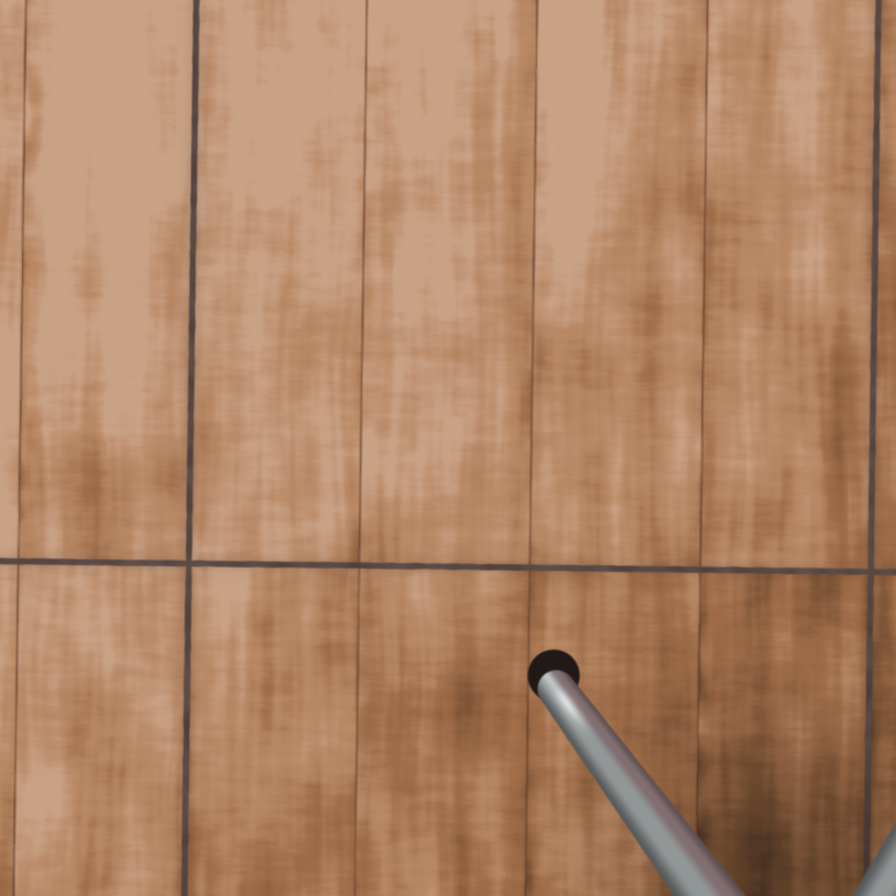
Give the GLSL for this texture, as a three.js fragment shader.

```glsl
#define PLANK_W 0.1903
#define PLANKS_PER_TILE 4.0
#define TILE_H 0.765
#define ORIGIN vec2(0.2057, 0.3737)
#define SKEW vec2(0.0135, -0.0122)
#define GROUT_HALF 0.0034
#define SEAM_HALF 0.0013
#define EDGE 0.0018
#define GRAIN 0.30
#define BLOTCH 0.32
#define PLANK_VARIATION 0.16

varying vec2 vUv;

vec2 hash2(vec2 p) {
  p = vec2(dot(p, vec2(127.1, 311.7)), dot(p, vec2(269.5, 183.3)));
  return fract(sin(p) * 43758.5);
}

float gradientNoise(vec2 p) {
  vec2 i = floor(p), f = fract(p);
  vec2 u = f * f * f * (f * (f * 6.0 - 15.0) + 10.0);
  vec2 e = vec2(0.0, 1.0);
  float a = dot(hash2(i) * 2.0 - 1.0, f);
  float b = dot(hash2(i + e.yx) * 2.0 - 1.0, f - e.yx);
  float c = dot(hash2(i + e) * 2.0 - 1.0, f - e);
  float d = dot(hash2(i + e.yy) * 2.0 - 1.0, f - e.yy);
  return mix(mix(a, b, u.x), mix(c, d, u.x), u.y);
}

float fbm(vec2 p) {
  float sum = 0.0, amp = 1.0;
  for (int k = 0; k < 4; k++) {
    sum += amp * gradientNoise(p);
    p = p * 2.03 + 7.3;
    amp *= 0.55;
  }
  return sum;
}

// Tone 0..1 to wood colour, dark to light
vec3 woodRamp(float t) {
  vec3 c = mix(vec3(0.36, 0.25, 0.18), vec3(0.49, 0.33, 0.21), smoothstep(-0.1, 0.17, t));
  c = mix(c, vec3(0.62, 0.42, 0.28), smoothstep(0.14, 0.42, t));
  c = mix(c, vec3(0.72, 0.53, 0.39), smoothstep(0.38, 0.66, t));
  return mix(c, vec3(0.79, 0.635, 0.525), smoothstep(0.62, 0.92, t));
}

float stroke(float d, float halfWidth) {
  return 1.0 - smoothstep(halfWidth - EDGE, halfWidth + EDGE, d);
}

// Tapered metal tube from a to b, shaded across its width
vec4 metalTube(vec2 p, vec2 a, vec2 b, float ra, float rb) {
  vec2 axis = b - a;
  float h = clamp(dot(p - a, axis) / dot(axis, axis), 0.0, 1.0);
  float r = mix(ra, rb, h);
  float side = dot(p - a, normalize(vec2(-axis.y, axis.x))) / r;
  vec3 c = mix(vec3(0.34, 0.35, 0.35), vec3(0.57, 0.59, 0.59), smoothstep(-1.0, -0.3, side));
  c = mix(c, vec3(0.50, 0.43, 0.44), smoothstep(0.0, 0.5, side));
  c = mix(c, vec3(0.37, 0.31, 0.31), smoothstep(0.6, 1.0, side));
  c += 0.28 * exp(-10.0 * side * side - 130.0 * (h - 0.06) * (h - 0.06));
  return vec4(c, stroke(length(p - a - axis * h), r));
}

void main() {
  vec2 p = vUv;

  // Slightly skewed tile grid, each tile split into planks
  vec2 q = p - ORIGIN - SKEW * p.yx;
  float column = q.x / PLANK_W;
  vec2 plank = vec2(floor(column), floor(q.y / TILE_H));
  vec2 seed = hash2(plank + 3.7);
  vec2 g = q + seed * 19.0;

  // Wood tone: room light, plank shade, grain and stains
  float warp = 0.012 * gradientNoise(g * vec2(6.0, 5.0));
  vec2 w = g + vec2(warp, 0.0);
  float light = 0.66 - 0.42 * (p.x - 0.5) + 0.36 * (p.y - 0.5);
  float tone = light + PLANK_VARIATION * (seed.x - 0.5);
  tone += GRAIN * fbm(w * vec2(20.0, 1.6));
  tone += 0.13 * gradientNoise(w * vec2(95.0, 7.0));
  tone += BLOTCH * fbm(g * vec2(8.0, 6.0));
  tone += 0.10 * fbm(g * vec2(22.0, 85.0));

  // Ragged dark wear beside the plank joints
  float fromLeft = fract(column) * PLANK_W;
  float fromRight = PLANK_W - fromLeft;
  float ragged = 0.5 + 1.4 * gradientNoise(g * vec2(45.0, 24.0));
  tone -= 0.55 * seed.y * ragged * exp(-fromLeft / 0.012);
  tone -= 0.30 * seed.x * ragged * exp(-fromRight / 0.009);
  vec3 color = woodRamp(tone);

  // Fine joints between planks
  float joint = min(fromLeft, fromRight);
  float jointFade = 0.55 + 0.5 * gradientNoise(vec2(floor(column + 0.5) * 5.3, q.y * 13.0));
  color = mix(color, vec3(0.37, 0.24, 0.17), jointFade * stroke(joint, SEAM_HALF));

  // Grout lines around whole tiles
  vec2 tileSize = vec2(PLANK_W * PLANKS_PER_TILE, TILE_H);
  vec2 toGrout = abs(fract(q / tileSize + 0.5) - 0.5) * tileSize;
  float groutDistance = min(toGrout.x, toGrout.y) + 0.001 * gradientNoise(p * 70.0);
  vec3 grout = vec3(0.34, 0.28, 0.26) + 0.07 * gradientNoise(p * 45.0);
  color *= 1.0 - 0.16 * exp(-groutDistance / 0.006);
  color = mix(color, grout, stroke(groutDistance, GROUT_HALF));

  // Soft shadow, rubber foot and metal legs
  vec2 shade = (p - vec2(0.87, 0.03)) / vec2(0.15, 0.13);
  color *= 1.0 - 0.28 * exp(-dot(shade, shade));
  color = mix(color, vec3(0.13, 0.10, 0.09), stroke(length(p - vec2(0.618, 0.246)), 0.029));
  vec4 leg = metalTube(p, vec2(0.621, 0.231), vec2(0.806, -0.02), 0.021, 0.033);
  color = mix(color, leg.rgb, leg.a);
  leg = metalTube(p, vec2(1.10, 0.19), vec2(0.965, -0.04), 0.032, 0.032);
  color = mix(color, leg.rgb, leg.a);

  gl_FragColor = vec4(clamp(color, 0.0, 1.0), 1.0);
}
```
